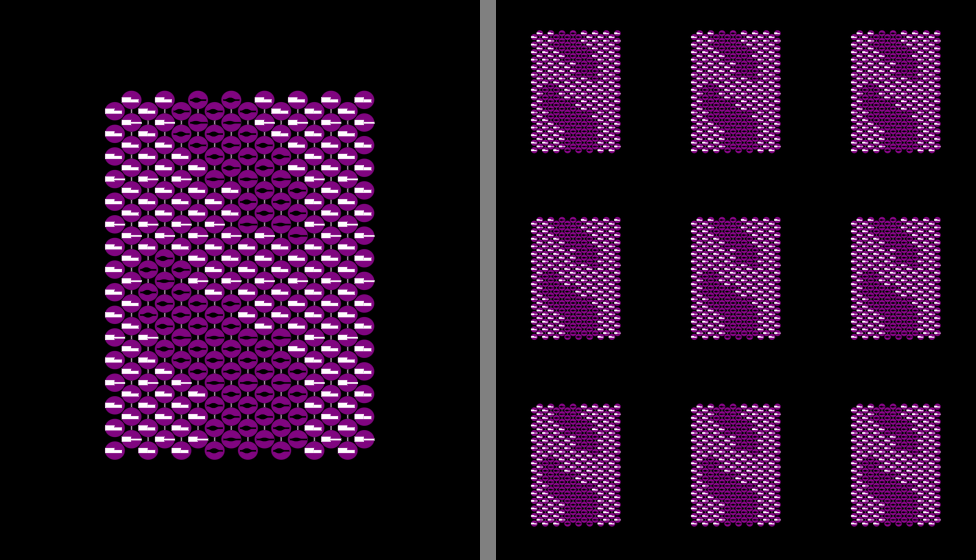
Left, the tile; right, the same tile 3 across and 3 down.
This pattern is drawn by a Shadertoy shader. Its source:

```glsl
const float ROW_PITCH = 0.0202;            // fraction of canvas height
const float COLUMN_PITCH = 2.94;           // in row pitches
const float ROWS = 32.0;
const float COLUMNS = 8.0;
const vec2 BEAD_RADIUS = vec2(0.88, 0.81);
const vec3 PURPLE = vec3(0.50, 0.02, 0.50);
const vec3 GLINT = vec3(1.0, 0.99, 1.0);
const vec3 THREAD = vec3(0.68, 0.55, 0.68);

float hash21(vec2 p) {
    vec3 q = fract(p.xyx * 0.1031);
    q += dot(q, q.yzx + 33.33);
    return fract((q.x + q.y) * q.z);
}

float coverage(float d, float soft) {
    return smoothstep(soft, -soft, d);
}

float boxDistance(vec2 p, vec2 low, vec2 high) {
    vec2 d = max(low - p, p - high);
    return max(d.x, d.y);
}

float ellipseDistance(vec2 p, vec2 radius) {
    return (length(p / radius) - 1.0) * min(radius.x, radius.y);
}

// Alternate rows shift by half a column
float rowShift(float row) {
    return 0.5 * (1.0 - mod(row, 2.0));
}

float beadColumn(float u, float row) {
    return clamp(floor(u - rowShift(row) + 0.5), 0.0, COLUMNS - 1.0);
}

// Two stepped diagonal bands of unlit beads
bool isUnlit(float u, float row) {
    vec2 upper = vec2(1.75 + step(4.5, row) + step(7.5, row) + step(11.5, row),
                      4.25 + step(3.5, row) + 0.5 * step(7.5, row));
    vec2 lower = vec2(0.75 + 0.5 * step(20.5, row) + step(23.5, row) + 0.5 * step(24.5, row),
                      2.25 + 1.5 * step(17.5, row) + 1.5 * step(20.5, row) + 0.5 * step(23.5, row));
    vec2 span = row < 13.0 ? upper : lower;
    return row != 13.0 && u > span.x && u < span.y;
}

// Thick left block with a thinner, lower tail
float glintDistance(vec2 p, float longTail) {
    float block = boxDistance(p, vec2(-0.86, -0.22), vec2(-0.04, 0.23));
    vec2 tailLow = vec2(-0.1, mix(-0.22, -0.1, longTail));
    vec2 tailHigh = vec2(mix(0.62, 0.9, longTail), 0.05);
    return min(block, boxDistance(p, tailLow, tailHigh));
}

// Dark spindle, swollen in the middle
float slotDistance(vec2 p, float longTail, float jitter) {
    float swell = 1.0 - smoothstep(0.05, 0.5, abs(p.x + 0.1 + 0.2 * jitter));
    float halfHeight = 0.07 + mix(0.15, 0.09, longTail) * swell;
    vec2 low = vec2(-0.7, -halfHeight - 0.02);
    return boxDistance(p, low, vec2(0.72 + 0.12 * longTail, halfHeight - 0.02));
}

void mainImage(out vec4 fragColor, in vec2 fragCoord) {
    vec2 p = (fragCoord - 0.5 * iResolution.xy) / iResolution.y;
    p = (p - vec2(0.0, 0.0085)) / ROW_PITCH;
    float soft = max(0.05, 0.75 / (iResolution.y * ROW_PITCH));
    float u = (p.x + 11.06) / COLUMN_PITCH;
    float r = 0.5 * (ROWS - 1.0) - p.y;
    float nearest = clamp(floor(r + 0.5), 0.0, ROWS - 1.0);

    // Bead bodies from the three closest rows
    float body = 1e3;
    for (int i = -1; i <= 1; i++) {
        float row = nearest + float(i);
        if (row < 0.0 || row >= ROWS) continue;
        float center = beadColumn(u, row) + rowShift(row);
        vec2 local = vec2((u - center) * COLUMN_PITCH, row - r);
        body = min(body, ellipseDistance(local, BEAD_RADIUS));
    }
    vec3 color = PURPLE * coverage(body, soft);

    // Highlight or slot across the bead
    float column = beadColumn(u, nearest);
    float center = column + rowShift(nearest);
    vec2 local = vec2((u - center) * COLUMN_PITCH, nearest - r);
    float longTail = step(abs(fract(nearest / 4.6) - 0.5), 0.112);
    if (isUnlit(center, nearest)) {
        float jitter = hash21(vec2(column, nearest)) - 0.5;
        color *= 1.0 - coverage(slotDistance(local, longTail, jitter), soft);
    } else {
        color = mix(color, GLINT, coverage(glintDistance(local, longTail), soft));
    }

    // Short thread in the gap between neighbours
    float along = u - rowShift(nearest);
    if (along > 0.0 && along < COLUMNS - 1.0 && nearest > 0.0 && nearest < ROWS - 1.0) {
        vec2 gap = vec2((fract(along) - 0.5) * COLUMN_PITCH, nearest - r);
        float thread = boxDistance(gap, vec2(-0.06, -0.17), vec2(0.06, 0.17));
        color = mix(color, THREAD, coverage(thread, soft));
    }
    fragColor = vec4(color, 1.0);
}
```
